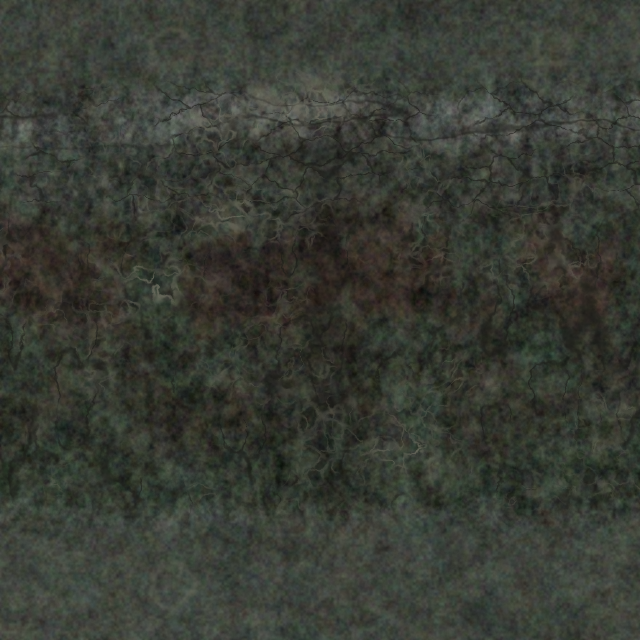
A three.js fragment shader for this texture:

```glsl
varying vec2 vUv;

const vec3 SLATE = vec3(0.242, 0.262, 0.232);
const vec3 LEDGE = vec3(0.300, 0.312, 0.296);
const vec3 STONE = vec3(0.208, 0.224, 0.198);
const vec3 RUST = vec3(0.188, 0.162, 0.138);
const vec3 MOSS = vec3(0.186, 0.216, 0.178);
const vec3 PALE = vec3(0.460, 0.455, 0.400);
const vec3 SOOT = vec3(0.100, 0.100, 0.085);

float hash(vec2 p) {
  vec3 q = fract(p.xyx * 0.1031);
  q += dot(q, q.yzx + 33.33);
  return fract((q.x + q.y) * q.z);
}

float noise(vec2 p) {
  vec2 i = floor(p), f = fract(p);
  f = f * f * (3.0 - 2.0 * f);
  return mix(mix(hash(i), hash(i + vec2(1.0, 0.0)), f.x),
             mix(hash(i + vec2(0.0, 1.0)), hash(i + 1.0), f.x), f.y);
}

float fbm(vec2 p) {
  float sum = 0.0, amp = 0.5;
  for (int i = 0; i < 5; i++) {
    sum += amp * noise(p);
    p = mat2(1.6, 1.2, -1.2, 1.6) * p + 17.3;
    amp *= 0.55;
  }
  return sum / 1.055;
}

vec2 warp(vec2 p, float freq, float amount) {
  return p + amount * (vec2(fbm(p * freq), fbm(p * freq + 41.7)) - 0.5);
}

// Thin winding line where the noise crosses its middle value
float vein(vec2 p, float width) {
  return 1.0 - smoothstep(0.0, width, abs(noise(p) - 0.5));
}

// Borders between irregular cells
float cracks(vec2 p, float width) {
  vec2 cell = floor(p);
  float nearest = 9.0, second = 9.0;
  for (int y = -1; y <= 1; y++) {
    for (int x = -1; x <= 1; x++) {
      vec2 c = cell + vec2(float(x), float(y));
      float d = length(c + vec2(hash(c), hash(c + 57.0)) - p);
      second = min(second, max(nearest, d));
      nearest = min(nearest, d);
    }
  }
  return 1.0 - smoothstep(0.0, width, second - nearest);
}

float band(float y, float low, float high, float soft) {
  return smoothstep(low - soft, low + soft, y) * (1.0 - smoothstep(high - soft, high + soft, y));
}

float clumpAt(vec2 p, vec2 center, vec2 size) {
  vec2 d = (p - center) / size;
  return exp(-dot(d, d));
}

float ring(vec2 p, vec2 center, float radius) {
  float d = length(p - center);
  float rim = exp(-pow((d - radius) / 0.006, 2.0));
  return rim + 0.3 * (1.0 - smoothstep(0.0, radius, d));
}

void main() {
  vec2 uv = vUv;
  vec2 bent = warp(uv, 9.0, 0.05);
  vec2 crumpled = warp(uv, 34.0, 0.03);
  float y = bent.y;

  // Horizontal strata
  float rough = band(y, 0.19, 0.86, 0.04);
  float ledge = band(y, 0.775, 0.845, 0.018);
  vec3 color = mix(SLATE, MOSS, band(y, 0.21, 0.79, 0.03));
  color = mix(color, STONE, band(y, 0.65, 0.80, 0.03));
  float rust = band(y, 0.50, 0.66, 0.04) + 0.5 * band(y, 0.30, 0.50, 0.05);
  color = mix(color, RUST, rust * smoothstep(0.30, 0.55, fbm(uv * vec2(12.0, 9.0) + 5.0)));
  color = mix(color, LEDGE, ledge * (0.35 + 0.65 * noise(uv * vec2(9.0, 34.0))));

  // Stains, mottling, streaks and grain
  float stain = fbm(uv * 8.0 + 3.0) - 0.5;
  float mottle = fbm(crumpled * 30.0) - 0.5;
  float chips = fbm(uv * vec2(85.0, 70.0) + 11.0) - 0.5;
  float streak = noise(vec2(bent.x * 90.0, uv.y * 9.0)) - 0.5;
  float grain = noise(uv * 170.0) + noise(uv * 250.0 + 9.0) - 1.0;
  color *= 1.0 + 0.36 * stain + mix(0.35, 0.95, rough) * mottle + mix(0.45, 0.85, rough) * chips
         + 0.20 * streak * (0.4 + rough) + mix(0.20, 0.27, rough) * grain;
  vec3 tint = vec3(noise(uv * 110.0), noise(uv * 110.0 + 31.0), noise(uv * 110.0 + 67.0)) - 0.5;
  color += 0.040 * tint + vec3(0.040, 0.0, -0.016) * (fbm(uv * 22.0 + 71.0) - 0.5);

  // Dark central column and dark cracks
  float column = exp(-pow((bent.x - 0.515) / 0.035, 2.0)) * band(y, 0.23, 0.80, 0.05);
  color = mix(color, SOOT, 0.28 * column);
  float plates = cracks(crumpled * vec2(15.0, 28.0), 0.10) * band(y, 0.66, 0.86, 0.03);
  float upright = vein(crumpled * vec2(38.0, 15.0) + 13.0, 0.08) * band(y, 0.21, 0.66, 0.04);
  float broken = smoothstep(0.40, 0.58, fbm(uv * 13.0 + 23.0));
  color = mix(color, SOOT, 0.6 * broken * max(plates, upright));
  color = mix(color, SOOT, 0.5 * vein(bent * vec2(4.0, 34.0), 0.07) * ledge);

  // Pale root-like threads gathered in clumps
  float clump = clumpAt(uv, vec2(0.48, 0.84), vec2(0.08, 0.04))
              + 0.8 * clumpAt(uv, vec2(0.36, 0.80), vec2(0.06, 0.025))
              + 0.7 * clumpAt(uv, vec2(0.38, 0.65), vec2(0.06, 0.04))
              + clumpAt(uv, vec2(0.25, 0.55), vec2(0.08, 0.035))
              + clumpAt(uv, vec2(0.86, 0.58), vec2(0.09, 0.035))
              + 0.8 * clumpAt(uv, vec2(0.67, 0.29), vec2(0.07, 0.03));
  float threads = max(vein(crumpled * vec2(40.0, 52.0), 0.13),
                      vein(crumpled * vec2(66.0, 56.0) + 7.0, 0.15));
  float scattered = 0.36 * rough * smoothstep(0.44, 0.66, fbm(uv * 12.0 + 51.0));
  float fade = 0.2 + 0.8 * noise(uv * 60.0);
  color = mix(color, PALE, min(0.08 * clump + threads * fade * (0.62 * clump + scattered), 0.75));

  // Faint round scars
  vec2 scarUv = mix(uv, crumpled, 0.5);
  float scars = ring(scarUv, vec2(0.27, 0.925), 0.030) + ring(scarUv, vec2(0.27, 0.085), 0.033)
              + 0.7 * ring(scarUv, vec2(0.865, 0.925), 0.026)
              + 0.5 * ring(scarUv, vec2(0.97, 0.925), 0.022);
  color = mix(color, PALE, 0.38 * scars * (0.3 + 0.7 * noise(uv * 40.0)));

  gl_FragColor = vec4(clamp(color, 0.0, 1.0), 1.0);
}
```
